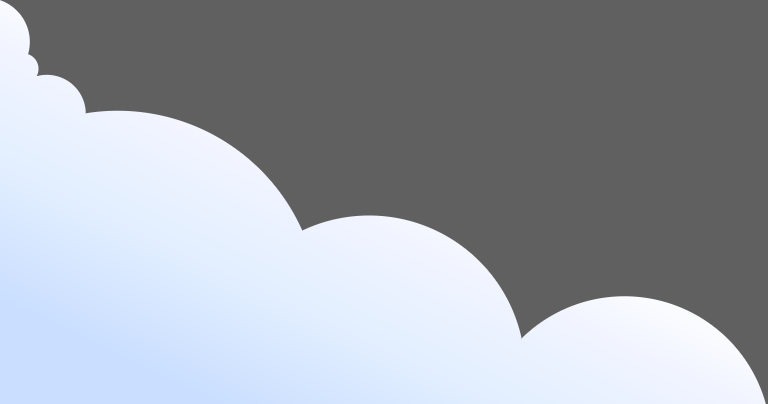
Give the GLSL for this background, as a WebGL 2 fragment shader.

```glsl
#version 300 es
precision highp float;
// Draws a pale blue bank of round clouds descending to the right over plain grey.

uniform vec2 u_resolution;
out vec4 fragColor;

// Lengths are in canvas heights, origin at the lower left.
const vec3 BACKDROP   = vec3(0.378);
const vec3 DEEP_BLUE  = vec3(0.792, 0.871, 1.0);
const vec3 SOFT_BLUE  = vec3(0.885, 0.935, 1.0);
const vec3 LAVENDER   = vec3(0.944, 0.957, 1.0);
const vec3 NEAR_WHITE = vec3(0.980, 0.986, 1.0);

// Gradient direction, start, and the distances of its later stops.
const vec2  GRADIENT_DIR   = vec2(0.43, 0.90);
const float GRADIENT_START = 0.233;
const vec3  STOPS          = vec3(0.296, 0.555, 0.690);

// Cloud puffs: centre x, centre y, radius.
const int PUFF_COUNT = 6;
const vec3 PUFFS[PUFF_COUNT] = vec3[PUFF_COUNT](
    vec3( 1.5457, -0.0963, 0.3630),
    vec3( 0.9136,  0.0802, 0.3864),
    vec3( 0.2914,  0.2257, 0.5002),
    vec3( 0.1160,  0.7185, 0.0963),
    vec3( 0.0568,  0.8296, 0.0385),
    vec3(-0.0356,  0.8963, 0.1094)
);

// The diagonal x + y = BODY_EDGE bounds the solid body behind the puffs.
const float BODY_EDGE = 0.9037;

// Signed distance to the union of the body and all puffs.
float cloudDistance(vec2 p) {
    float d = (p.x + p.y - BODY_EDGE) * inversesqrt(2.0);
    for (int i = 0; i < PUFF_COUNT; i++) {
        d = min(d, length(p - PUFFS[i].xy) - PUFFS[i].z);
    }
    return d;
}

// Slanted gradient, from blue at the lower left to near white.
vec3 cloudColor(vec2 p) {
    float t = dot(p, GRADIENT_DIR) - GRADIENT_START;
    vec3 color = mix(DEEP_BLUE, SOFT_BLUE, clamp(t / STOPS.x, 0.0, 1.0));
    color = mix(color, LAVENDER, clamp((t - STOPS.x) / (STOPS.y - STOPS.x), 0.0, 1.0));
    return mix(color, NEAR_WHITE, clamp((t - STOPS.y) / (STOPS.z - STOPS.y), 0.0, 1.0));
}

void main() {
    vec2 p = gl_FragCoord.xy / u_resolution.y;

    // One-pixel soft edge
    float coverage = clamp(0.5 - cloudDistance(p) * u_resolution.y, 0.0, 1.0);

    fragColor = vec4(mix(BACKDROP, cloudColor(p), coverage), 1.0);
}
```
